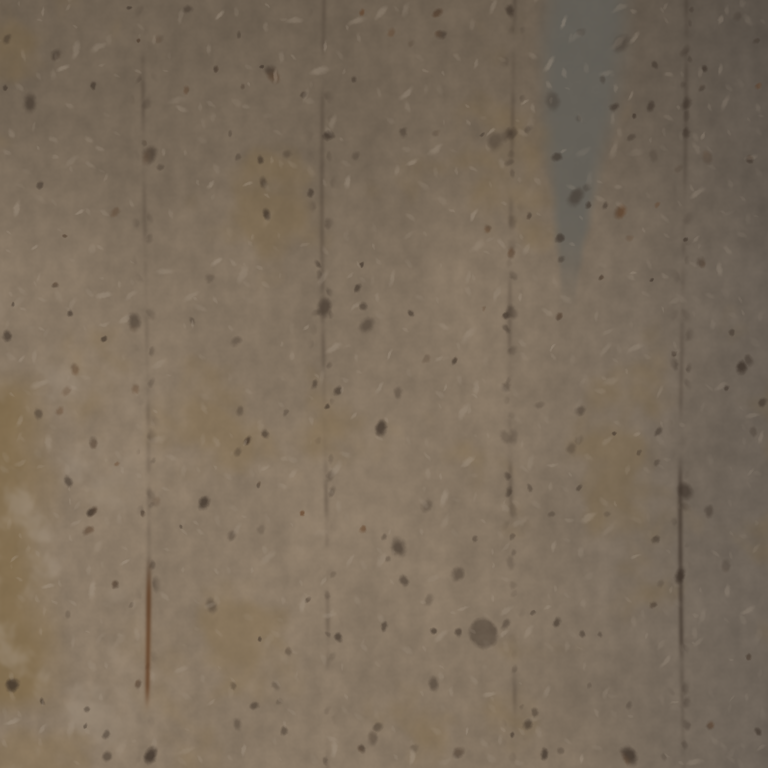
This texture is drawn by a WebGL 1 fragment shader. Its source:

```glsl
precision highp float;
// Weathered concrete wall: soft uneven light, faint vertical board seams,
// dark pits, pale slanted flecks, ochre and rust stains and a bluish run.
// Layered sines give the mottling; jittered cells place pits and flecks.
uniform vec2 u_resolution;

const vec3 CONCRETE = vec3(0.512, 0.452, 0.382);
const vec3 SHADOW_GREY = vec3(0.395, 0.362, 0.328);
const vec3 BLUE_RUN = vec3(0.375, 0.372, 0.350);
const vec3 OCHRE = vec3(0.490, 0.400, 0.250);
const vec3 RUST = vec3(0.370, 0.235, 0.135);
const vec3 PALE = vec3(0.650, 0.595, 0.530);
const vec3 PIT = vec3(0.215, 0.175, 0.145);

const float TOP_SHADE = 0.17;
const float GRAIN = 0.045;
const float MOTTLE = 0.050;
const float STREAK = 0.022;
const float PIT_DEPTH = 0.75;
const float FLECK_GLOW = 0.42;
const float SEAM_FIRST = 0.19;
const float SEAM_STEP = 0.236;
const vec2 KNOT = vec2(0.63, 0.175);
const float KNOT_RADIUS = 0.020;

vec3 hash3(vec2 p) {
  vec3 q = fract(vec3(p.xyx) * vec3(0.1031, 0.1030, 0.0973));
  q += dot(q, q.yxz + 33.33);
  return fract((q.xxy + q.yzz) * q.zyx);
}

mat2 turn(float a) {
  return mat2(cos(a), sin(a), -sin(a), cos(a));
}

// Layered, warped sines; roughly -1 to 1.
float mottle(vec2 p) {
  float sum = 0.0;
  float amp = 0.6;
  for (int i = 0; i < 5; i++) {
    p = turn(0.9) * p * 1.8 + 1.7;
    sum += amp * sin(p.x + 1.3 * sin(p.y * 0.8)) * cos(p.y + sin(p.x * 0.7));
    amp *= 0.62;
  }
  return sum;
}

// Soft spots, one per chosen cell, stretched along a jittered tilt.
float spots(vec2 p, float cells, float density, float radius, float stretch, float tilt) {
  vec2 q = p * cells;
  vec2 home = floor(q);
  float cover = 0.0;
  for (int j = -1; j <= 1; j++) {
    for (int i = -1; i <= 1; i++) {
      vec2 id = home + vec2(float(i), float(j));
      vec3 place = hash3(id + cells);
      vec3 look = hash3(id + cells * 3.0 + 71.0);
      vec2 d = turn(tilt + 1.5 * (place.z - 0.5)) * (q - id - 0.2 - 0.6 * place.xy);
      d.y /= stretch;
      float size = radius * (0.55 + 0.75 * look.y);
      float spot = 1.0 - smoothstep(0.25 * size, size, length(d));
      cover = max(cover, spot * step(look.x, density) * (0.3 + 0.7 * look.z));
    }
  }
  return cover;
}

// Soft window between two heights.
float span(float y, float low, float high) {
  return smoothstep(low - 0.02, low + 0.02, y) * (1.0 - smoothstep(high - 0.03, high + 0.03, y));
}

void main() {
  vec2 uv = gl_FragCoord.xy / u_resolution;
  vec2 p = vec2(uv.x * u_resolution.x / u_resolution.y, uv.y);
  float broad = mottle(p * 3.0);
  float patches = mottle(p * 7.0 + 4.0);
  float fine = mottle(p * 45.0);
  vec2 rough = p + 0.0022 * vec2(mottle(p * 55.0 + 2.0), mottle(p * 55.0 + 9.0));

  // Uneven light and broad colour
  float right = smoothstep(0.62, 1.05, uv.x + 0.04 * broad);
  float corner = (1.0 - smoothstep(0.0, 0.8, uv.x)) * (1.0 - smoothstep(0.1, 0.8, uv.y));
  vec3 color = mix(CONCRETE, SHADOW_GREY, 0.85 * right);
  color *= 1.0 - TOP_SHADE * smoothstep(0.5, 1.05, uv.y) + 0.07 * corner;
  color *= 1.0 + MOTTLE * (0.6 * broad + 0.6 * patches) + GRAIN * fine;
  color *= 1.0 + STREAK * mottle(p * vec2(38.0, 3.0));

  // Ochre blotches, warm left edge and pale bloom
  float ochre = 0.30 * smoothstep(0.25, 0.9, mottle(p * 6.0 + 17.0));
  float edge = (1.0 - smoothstep(0.0, 0.09, uv.x + 0.03 * patches)) * span(uv.y, 0.08, 0.5);
  color = mix(color, OCHRE, max(ochre, 0.55 * edge));
  float bloom = smoothstep(0.0, 0.8, mottle(p * 13.0)) * (1.0 - smoothstep(0.06, 0.24, uv.x));
  color = mix(color, PALE, 0.42 * bloom * (1.0 - smoothstep(0.35, 0.75, uv.y)));

  // Bluish run tapering downwards
  float runWidth = mix(0.012, 0.055, smoothstep(0.6, 0.95, uv.y));
  float runOffset = abs(uv.x - 0.735 - 0.08 * (uv.y - 0.6) - 0.008 * patches);
  float run = 1.0 - smoothstep(0.5 * runWidth, 1.3 * runWidth, runOffset);
  color = mix(color, BLUE_RUN, 0.72 * run * smoothstep(0.58, 0.72, uv.y));

  // Seams: broken dark lines, beaded with pits, with rust and a crack
  float beads = spots(rough, 43.0, 0.55, 0.30, 1.5, 0.0);
  for (int i = 0; i < 4; i++) {
    float n = float(i);
    float dx = uv.x - SEAM_FIRST - SEAM_STEP * n - 0.018 * sin(n * 3.3) - 0.004 * sin(uv.y * 5.0 + n);
    float line = exp(-dx * dx / 0.000012);
    float broken = smoothstep(-0.3, 0.6, mottle(vec2(n * 5.0, uv.y * 9.0)));
    color = mix(color, PIT, 0.24 * line * broken);
    color = mix(color, PIT, 0.65 * beads * exp(-dx * dx / 0.00013) * (0.3 + 0.7 * broken));
    if (i == 0) color = mix(color, RUST, 0.7 * line * span(uv.y, 0.09, 0.25));
    if (i == 3) color = mix(color, PIT, 0.5 * line * span(uv.y, 0.15, 0.39));
  }

  // Scattered pits, some rusty, and one round knot
  float pits = max(spots(rough, 13.0, 0.26, 0.13, 1.4, 0.2), 0.8 * spots(rough, 31.0, 0.17, 0.20, 1.3, 0.4));
  color = mix(color, mix(PIT, RUST, smoothstep(0.2, 0.8, patches)), PIT_DEPTH * pits);
  float knot = 1.0 - smoothstep(0.75, 1.1, length(rough - KNOT) / KNOT_RADIUS);
  color = mix(color, PIT, knot * (0.42 + 0.12 * fine));

  // Pale slanted flecks
  float flecks = max(spots(rough, 27.0, 0.30, 0.13, 2.6, 0.7), 0.6 * spots(rough, 48.0, 0.25, 0.20, 2.0, -0.6));
  color = mix(color, PALE, FLECK_GLOW * flecks * (1.0 - 0.45 * right));

  gl_FragColor = vec4(clamp(color, 0.0, 1.0), 1.0);
}
```
